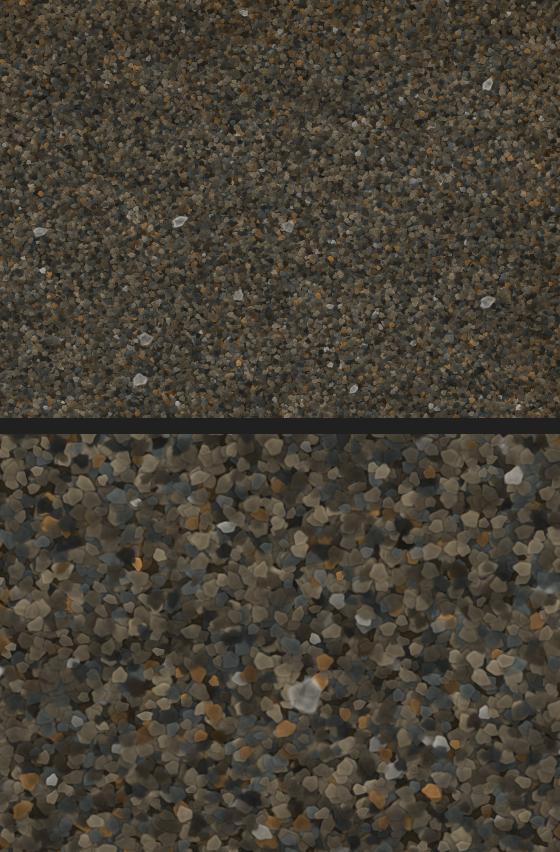
Top, the full canvas; bottom, a detail of the centre.
Give the GLSL for this texture, as a WebGL 2 fragment shader.

```glsl
#version 300 es
precision highp float;
// Coarse dark sand: overlapping translucent grains with a few pale flakes.

#define GRAIN_SCALE 58.0    // grain cells per canvas height
#define GRAIN_LAYERS 4
#define GRAIN_RADIUS 0.50   // in cells
#define GRAIN_OPACITY 0.82
#define TONE_MEAN 0.312
#define TONE_SPREAD 0.082
#define SLATE_SHARE 0.24
#define AMBER_SHARE 0.05
#define FLAKE_SCALE 8.0
#define FLAKE_SHARE 0.15
#define EDGE_SOFTNESS 0.10
#define STREAK_DEPTH 0.34

uniform vec2 u_resolution;
out vec4 fragColor;

// Integer hash: three values in 0..1 for a cell and a seed.
vec3 hash3(vec2 cell, int seed) {
    uvec3 v = uvec3(ivec3(ivec2(cell), seed));
    v = v * 1664525u + 1013904223u;
    v.x += v.y * v.z; v.y += v.z * v.x; v.z += v.x * v.y;
    v ^= v >> 16u;
    v.x += v.y * v.z; v.y += v.z * v.x; v.z += v.x * v.y;
    return vec3(v >> 8u) / 16777216.0;
}

float valueNoise(vec2 p, int seed) {
    vec2 i = floor(p), f = fract(p);
    f = f * f * (3.0 - 2.0 * f);
    float low = mix(hash3(i, seed).x, hash3(i + vec2(1, 0), seed).x, f.x);
    float high = mix(hash3(i + vec2(0, 1), seed).x, hash3(i + vec2(1, 1), seed).x, f.x);
    return mix(low, high, f.y);
}

// Distance from a grain centre, 1 at its rough, mostly level outline.
float grainDistance(vec2 q, float radius, vec3 h) {
    float turn = (h.x - 0.5) * 2.4;
    float c = cos(turn), s = sin(turn);
    q = mat2(c, -s, s, c) * q;
    float stretch = mix(0.95, 1.28, h.y);
    q *= vec2(1.0 / stretch, stretch);
    float a = atan(q.y, q.x + 1e-5);
    float wobble = 1.0 + 0.10 * sin(3.0 * a + 6.28 * h.z) + 0.07 * sin(5.0 * a + 17.0 * h.x);
    return length(q) * wobble / radius;
}

// Mineral colour: warm grey, dark slate, amber or a rare pale grain.
vec3 grainColor(vec3 h, float kind, float warmth) {
    float tone = TONE_MEAN + TONE_SPREAD * 2.45 * (h.x + h.y - 1.0);
    float amber = AMBER_SHARE * (1.0 + 2.0 * warmth);
    if (kind < SLATE_SHARE * (1.0 - 0.5 * warmth)) return tone * 0.72 * vec3(0.94, 1.0, 0.97);
    if (kind > 1.0 - amber) return tone * vec3(1.30, 0.95, 0.55);
    if (h.z > 0.975) return (tone + 0.17) * vec3(1.0, 0.98, 0.93);
    return tone * mix(vec3(1.03, 0.94, 0.79), vec3(1.05, 0.92, 0.70), max(warmth, h.z * 0.6));
}

// Lay one sheet of grains over the colour beneath it.
vec3 addGrains(vec3 color, vec2 p, float scale, int seed, float warmth) {
    vec2 g = p * scale + float(seed) * 0.37;
    vec2 base = floor(g);
    float pixel = scale / u_resolution.y;
    for (int y = -1; y <= 1; y++)
    for (int x = -1; x <= 1; x++) {
        vec2 cell = base + vec2(x, y);
        vec3 place = hash3(cell, seed), form = hash3(cell, seed + 1), look = hash3(cell, seed + 2);
        float radius = GRAIN_RADIUS * mix(0.6, 1.2, place.z);
        vec2 q = g - cell - place.xy;
        float d = grainDistance(q, radius, form);
        float edge = EDGE_SOFTNESS + 0.5 * pixel / radius;
        float shadow = 1.0 - smoothstep(0.9, 1.45, d);
        float cover = 1.0 - smoothstep(1.0 - edge, 1.0 + edge, d);
        float light = 1.0 + 0.10 * clamp((q.y - 0.5 * q.x) / radius, -1.0, 1.0);
        float rim = 0.10 * smoothstep(0.5, 0.85, d);
        vec3 mineral = grainColor(look, form.z, warmth) * (light + rim);
        color *= 1.0 - 0.20 * shadow;
        color = mix(color, mineral, cover * GRAIN_OPACITY);
    }
    return color;
}

// Sparse glassy flakes with brighter rims and mottled centres.
vec3 addFlakes(vec3 color, vec2 p) {
    vec2 g = p * FLAKE_SCALE;
    vec2 cell = floor(g);
    vec3 place = hash3(cell, 91), form = hash3(cell, 92);
    float radius = mix(0.055, 0.125, form.z);
    float d = grainDistance(g - cell - mix(vec2(0.2), vec2(0.8), place.xy), radius, form);
    float edge = EDGE_SOFTNESS + 0.5 * FLAKE_SCALE / (u_resolution.y * radius);
    float cover = (1.0 - smoothstep(1.0 - edge, 1.0 + edge, d)) * step(place.z, FLAKE_SHARE);
    float glint = valueNoise(p * 130.0, 93);
    float tone = 0.38 + 0.24 * glint + 0.16 * smoothstep(0.5, 0.9, d);
    return mix(color, tone * vec3(1.0, 0.98, 0.94), cover * mix(0.6, 0.9, form.y));
}

void main() {
    vec2 p = gl_FragCoord.xy / u_resolution.y;
    vec2 uv = gl_FragCoord.xy / u_resolution;

    // Warmer, more shadowed sand towards the top and the right side.
    float border = max(smoothstep(0.65, 1.0, uv.y), 0.8 * smoothstep(0.80, 1.0, uv.x));
    float warmth = border * (0.4 + 0.6 * valueNoise(p * 7.0, 71));

    vec3 color = vec3(0.17, 0.145, 0.10);
    for (int i = 0; i < GRAIN_LAYERS; i++)
        color = addGrains(color, p, GRAIN_SCALE * (1.0 + 0.14 * float(i)), 10 * i + 3, warmth);

    // Level streaks of shade and fine mineral mottling.
    float streak = 0.6 * valueNoise(p * vec2(11.0, 26.0), 72) + 0.4 * valueNoise(p * vec2(28.0, 60.0), 73);
    color *= 1.0 + STREAK_DEPTH * (streak - 0.5) - 0.12 * warmth;
    color *= 0.91 + 0.18 * valueNoise(p * 210.0, 74);
    fragColor = vec4(addFlakes(color, p), 1.0);
}
```
